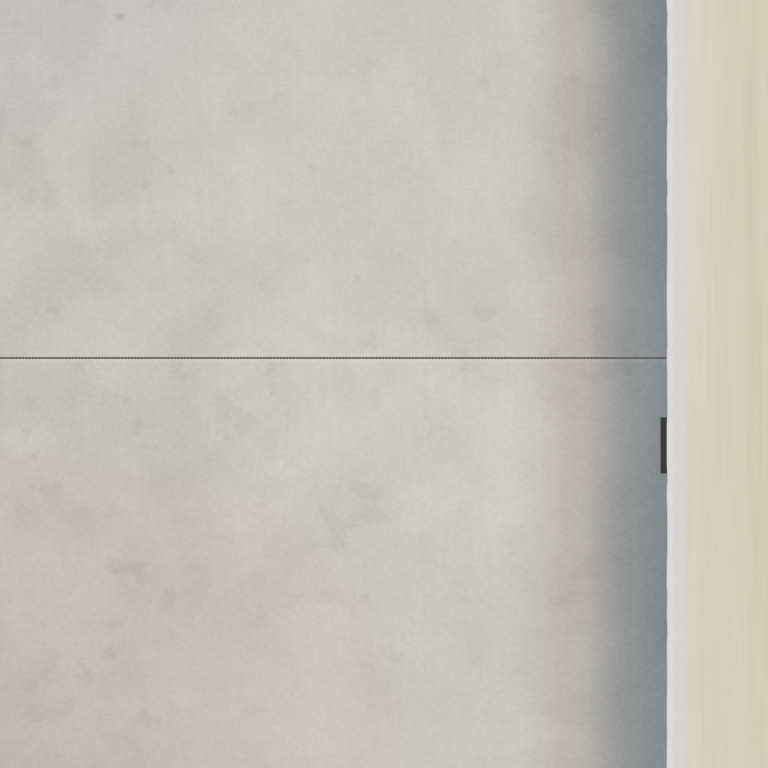
A WebGL 2 fragment shader for this texture:

```glsl
#version 300 es
precision highp float;
// A pale mottled plaster panel with a stitched horizontal seam, falling into
// a cool shadow beside a white edge strip and a grained wooden board.
// Layers of value noise tint flat gradients; edges are smoothed steps.
#define SEAM_Y 0.534
#define SEAM_HALF 0.0013
#define STITCH_PERIOD 0.0043
#define PANEL_EDGE 0.8685
#define STRIP_EDGE 0.892
#define MOTTLE 0.075
#define GRAIN 0.022
#define SLOT_CENTER vec2(0.8645, 0.420)
#define SLOT_HALF vec2(0.0040, 0.036)

uniform vec2 u_resolution;
out vec4 outColor;

float hash(vec2 p) {
    return fract(sin(dot(p, vec2(127.1, 311.7))) * 43758.545);
}

float noise(vec2 p) {
    vec2 cell = floor(p), f = fract(p);
    f = f * f * (3.0 - 2.0 * f);
    float low = mix(hash(cell), hash(cell + vec2(1, 0)), f.x);
    float high = mix(hash(cell + vec2(0, 1)), hash(cell + vec2(1, 1)), f.x);
    return mix(low, high, f.y);
}

float fbm(vec2 p) {
    float sum = 0.0, amp = 0.5;
    for (int i = 0; i < 5; i++) {
        sum += amp * noise(p);
        p = mat2(1.6, 1.2, -1.2, 1.6) * p + 7.3;
        amp *= 0.5;
    }
    return sum;
}

float boxDistance(vec2 p, vec2 halfSize) {
    vec2 d = abs(p) - halfSize;
    return length(max(d, 0.0)) + min(max(d.x, d.y), 0.0);
}

// Plaster: broad warm and cool gradients, blotches, fine grain
vec3 plaster(vec2 p) {
    vec3 color = mix(vec3(0.775, 0.760, 0.740), vec3(0.797, 0.782, 0.758),
                     smoothstep(0.0, 0.45, p.x));
    float warmCorner = exp(-dot(p * vec2(2.6, 2.9), p * vec2(2.6, 2.9)));
    color = mix(color, vec3(0.755, 0.715, 0.680), 0.75 * warmCorner);
    color += vec3(-0.004, 0.0, 0.006) * smoothstep(0.5, 1.0, p.y);

    vec2 blotchy = (p - vec2(0.12, 0.53)) * vec2(1.7, 2.4);
    float strength = 0.55 + 0.65 * exp(-dot(blotchy, blotchy));
    float cloud = fbm(p * 13.0 + 1.5 * fbm(p * 8.0)) - 0.49;
    float flecks = smoothstep(0.60, 0.82, fbm(p * 27.0 + 31.0));
    color += MOTTLE * strength * (cloud - 0.35 * flecks);
    color += GRAIN * (noise(p * 260.0) - 0.5);

    float spot = length((p - vec2(0.156, 0.978)) * vec2(1.0, 1.2));
    return color - 0.07 * (1.0 - smoothstep(0.002, 0.010, spot));
}

// Shadow: warm penumbra first, then a blue-grey core
vec3 addShadow(vec3 color, vec2 p) {
    float x = p.x + 0.012 * (fbm(p * vec2(14.0, 9.0)) - 0.5);
    x += 0.008 * (abs(p.y - 0.5) - 0.25);
    float texture1 = dot(color, vec3(0.333)) - 0.775;
    vec3 penumbra = vec3(0.715, 0.690, 0.665) + texture1;
    vec3 core = mix(vec3(0.570, 0.582, 0.580), vec3(0.515, 0.542, 0.556),
                    smoothstep(0.81, 0.865, x)) + texture1;
    color = mix(color, penumbra, smoothstep(0.66, 0.775, x));
    return mix(color, core, smoothstep(0.752, 0.823, x));
}

// Seam: a dark dashed thread with a faint light lip beneath it
vec3 addSeam(vec3 color, vec2 p, float pixel) {
    float d = p.y - SEAM_Y;
    float thread = 1.0 - smoothstep(SEAM_HALF - 0.5 * pixel, SEAM_HALF + 0.5 * pixel, abs(d));
    float stitch = 0.5 + 0.5 * cos(6.2832 * p.x / STITCH_PERIOD);
    float lip = exp(-pow((d + 0.0042) / 0.0016, 2.0));
    color += 0.025 * lip;
    return mix(color, vec3(0.36, 0.35, 0.335), thread * (0.65 + 0.25 * stitch));
}

// Board: fine grain stretched along its height, slightly wavy
vec3 wood(vec2 p) {
    float bend = 0.012 * noise(p * vec2(9.0, 4.0));
    float fiber = fbm(vec2((p.x + bend) * 150.0, p.y * 7.0));
    float broad = noise(vec2((p.x + bend) * 34.0, p.y * 2.5));
    vec3 color = mix(vec3(0.852, 0.824, 0.764), vec3(0.828, 0.792, 0.716),
                     smoothstep(STRIP_EDGE, 0.985, p.x));
    color += vec3(0.035, 0.038, 0.048) * (fiber - 0.48);
    return color + vec3(0.014, 0.016, 0.024) * (broad - 0.5);
}

void main() {
    vec2 p = gl_FragCoord.xy / u_resolution;
    float pixel = 1.0 / min(u_resolution.x, u_resolution.y);

    vec3 color = addSeam(addShadow(plaster(p), p), p, pixel);
    float slot = boxDistance(p - SLOT_CENTER, SLOT_HALF);
    color = mix(color, vec3(0.22, 0.235, 0.24), 1.0 - smoothstep(-pixel, 1.5 * pixel, slot));

    // White strip with a brighter ridge along its left side
    float ridge = exp(-pow((p.x - PANEL_EDGE - 0.004) / 0.004, 2.0));
    vec3 strip = vec3(0.838, 0.832, 0.815) + 0.025 * ridge + 0.012 * (noise(p * 180.0) - 0.5);
    float edge = PANEL_EDGE + 0.0012 * (noise(vec2(3.0, p.y * 45.0)) - 0.5);
    color = mix(color, strip, smoothstep(edge - pixel, edge + pixel, p.x));
    color = mix(color, wood(p), smoothstep(STRIP_EDGE - 0.004, STRIP_EDGE + 0.004, p.x));

    outColor = vec4(color, 1.0);
}
```
